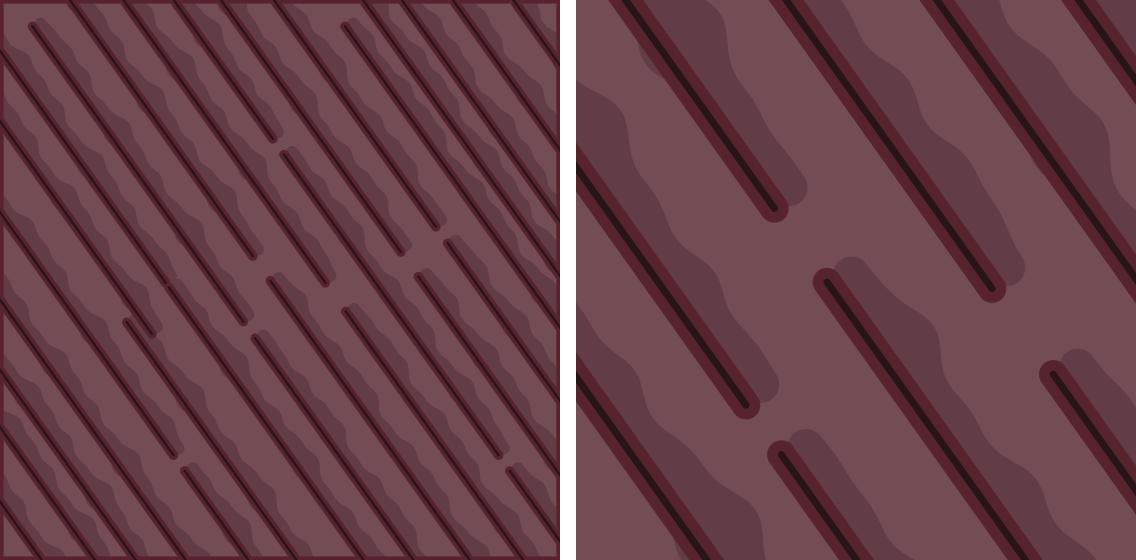
Left: the whole. Right: its middle third, enlarged.
Reproduce this pattern procedurally as a WebGL 1 fragment shader.

```glsl
precision highp float;
// Slanted grooves with rounded ends, each casting a wavy soft-toned shade on its upper right.
// Grooves are capsules placed in a loop: layered sines vary their spacing, and breaks
// split some of them into pieces. A thin frame closes the panel.

uniform vec2 u_resolution;

const vec3 GROUND = vec3(0.45, 0.30, 0.33);
const vec3 SHADE  = vec3(0.39, 0.24, 0.27);
const vec3 RIM    = vec3(0.34, 0.14, 0.18);
const vec3 CORE   = vec3(0.15, 0.08, 0.09);

const int   GROOVES      = 18;
const vec2  ALONG        = vec2(0.581, 0.814); // groove direction, y downward
const float FIRST        = -0.6445;            // top-edge crossing of groove 0
const float SPACING      = 0.0915;
const float RIM_RADIUS   = 0.0085;
const float CORE_RADIUS  = 0.0021;
const float FRAME        = 0.0065;
const float SHADE_SHIFT  = 0.0143;
const float SHADE_RADIUS = 0.0155;
const float SHADE_WOBBLE = 0.0104;
const float SHADE_END    = 0.0110;
const float SHADE_INSET  = 0.0050;
const float NEVER        = 3.0;                // break height outside the panel
const float PI           = 3.14159265;

// 1.0 when index i equals k modulo 6
float everySixth(float i, float k) {
  return step(0.99, cos(PI / 3.0 * (i - k)));
}

// Where groove i meets the top edge
float crossing(float i) {
  float drift   = 0.0117 + 0.0273 * cos(2.0 * PI * (i - 9.2) / 13.5);
  float cluster = 0.0026 + 0.0286 * pow(max(cos(PI / 4.0 * (i - 5.0)), 0.0), 2.0);
  float nudge   = 0.0156 * pow(max(cos(PI / 8.0 * (i - 1.0)), 0.0), 24.0);
  return FIRST + SPACING * i + drift + cluster + nudge;
}

// Heights of the start and two breaks (xyz) and half the break length (w)
vec4 breaks(float i) {
  float twice  = everySixth(i, 4.0);
  float start  = mix(-1.0, 0.047, everySixth(i, 1.0));
  float swing  = step(5.5, i) * (0.0547 - 0.0072 * (i - 6.0));
  float middle = 0.586 - 0.0221 * (i - 5.0) - swing * cos(PI * i);
  float halfGap = 0.026 - 0.0018 * (i - 9.5) * (i - 9.5);
  float broken = step(3.5, i) * step(i, 12.5);
  return vec4(start,
              mix(NEVER, mix(middle, 0.262, twice), broken),
              mix(NEVER, 0.827, twice * broken),
              mix(halfGap, 0.014, twice));
}

// Distance to the axis segment from a to b; q = (across, along)
float segment(vec2 q, float a, float b) {
  return length(vec2(q.x, q.y - clamp(q.y, a, b)));
}

float wobble(float s, float i) {
  return 0.50 * sin(31.0 * s + 2.4 * i)
       + 0.35 * sin(57.0 * s + 4.1 * i)
       + 0.25 * sin(113.0 * s + 1.7 * i);
}

float shadeDistance(vec2 q, float a, float b, float i) {
  float inner  = smoothstep(0.0, 0.08, min(q.y - a, b - q.y));
  float radius = mix(SHADE_END, SHADE_RADIUS + SHADE_WOBBLE * wobble(q.y, i), inner);
  vec2 shifted = q - vec2(SHADE_SHIFT, 0.0);
  return segment(shifted, a + SHADE_INSET, b - SHADE_INSET) - max(radius, 0.006);
}

float cover(float d, float pixel) {
  return 1.0 - smoothstep(-0.7 * pixel, 0.7 * pixel, d);
}

void main() {
  vec2 p = gl_FragCoord.xy / u_resolution;
  p.y = 1.0 - p.y;
  float pixel = 1.0 / min(u_resolution.x, u_resolution.y);

  float groove = 1.0;
  float shade = 1.0;
  for (int n = 0; n < GROOVES; n++) {
    float i = float(n);
    vec4 cut = breaks(i);
    float top = crossing(i);
    float from = cut.x;
    for (int piece = 0; piece < 3; piece++) {
      float to = (piece == 0 ? cut.y : piece == 1 ? cut.z : NEVER + 1.0) - cut.w;
      // Groove 5 continues sideways, overlapping its upper piece
      float slip = (n == 5 && piece > 0) ? 0.030 : 0.0;
      vec2 local = p - vec2(top - slip, 0.0);
      vec2 q = vec2(local.x * ALONG.y - local.y * ALONG.x, dot(local, ALONG));
      float a = from / ALONG.y;
      float b = to / ALONG.y;
      if (b > a) {
        groove = min(groove, segment(q, a, b));
        shade = min(shade, shadeDistance(q, a, b, i));
      }
      from = to + 2.0 * cut.w;
    }
  }

  vec2 edge = min(p, 1.0 - p);
  float frame = min(edge.x, edge.y) - FRAME;

  vec3 color = mix(GROUND, SHADE, cover(shade, pixel));
  color = mix(color, RIM, cover(min(groove - RIM_RADIUS, frame), pixel));
  color = mix(color, CORE, cover(groove - CORE_RADIUS, pixel));
  gl_FragColor = vec4(color, 1.0);
}
```
